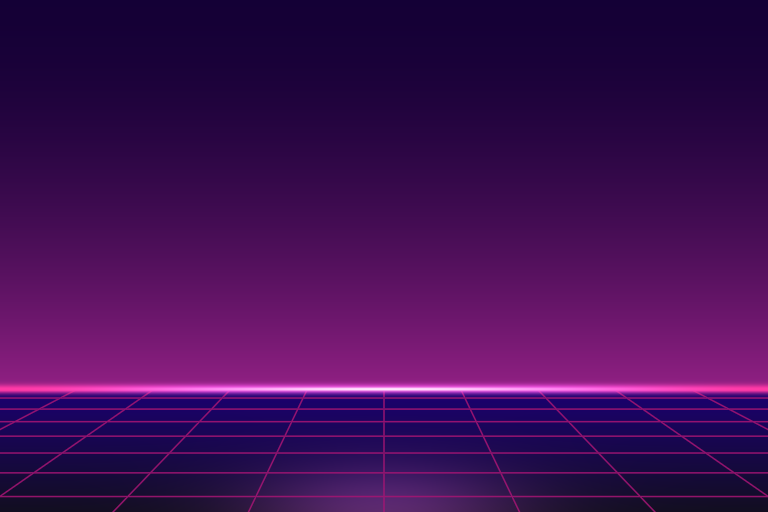
A WebGL 2 fragment shader for this background:

```glsl
#version 300 es
precision highp float;
// Neon synthwave horizon: violet dusk sky, glowing beam and perspective grid floor.

uniform vec2 u_resolution;
out vec4 fragColor;

// Layout, in units of canvas height
const float HORIZON = 0.240;       // centre of the beam
const float FLOOR_TOP = 0.236;     // upper edge of the floor
const float VANISH_Y = 0.5527;     // vanishing point of the grid
const float COLUMN_STEP = 0.4788;  // column spacing per unit of drop
const float ROW_STEP = 0.1859;     // row spacing in reciprocal drop
const float ROW_SHIFT = 0.295;
const float LINE_WIDTH = 0.0030;
const float BEAM_WIDTH = 0.0088;
const vec2 POOL_RADIUS = vec2(0.27, 0.095);

// Colours
const vec3 SKY_TOP = vec3(0.080, 0.000, 0.210);
const vec3 SKY_LOW = vec3(0.570, 0.125, 0.515);
const vec3 FLOOR_FAR = vec3(0.105, 0.000, 0.440);
const vec3 FLOOR_NEAR = vec3(0.070, 0.055, 0.125);
const vec3 POOL = vec3(0.290, 0.110, 0.300);
const vec3 GRID = vec3(0.640, 0.080, 0.450);
const vec3 BEAM_EDGE = vec3(1.000, 0.220, 0.650);
const vec3 BEAM_MID = vec3(1.000, 0.330, 0.940);
const vec3 BEAM_CORE = vec3(1.000, 0.930, 1.000);

vec3 skyColor(float y) {
    float t = clamp((1.0 - y) / (1.0 - HORIZON), 0.0, 1.0);
    return mix(SKY_TOP, SKY_LOW, pow(t, 1.75));
}

// Antialiased line through each integer of a coordinate with a known slope
float gridLine(float coord, float slope, float pixel) {
    float dist = abs(fract(coord + 0.5) - 0.5) / slope;
    return clamp((0.5 * LINE_WIDTH - dist) / pixel + 0.5, 0.0, 1.0);
}

vec3 floorColor(vec2 p, float pixel) {
    vec3 color = mix(FLOOR_NEAR, FLOOR_FAR, clamp(p.y / FLOOR_TOP, 0.0, 1.0));

    // Pool of light at the front
    vec2 q = p / POOL_RADIUS;
    color += POOL * exp(-dot(q, q));

    // Columns meet at the vanishing point, rows crowd towards it
    float drop = VANISH_Y - p.y;
    float columnScale = 1.0 / (drop * COLUMN_STEP);
    float columnSlope = columnScale * length(vec2(1.0, p.x / drop));
    float rowCoord = 1.0 / (drop * ROW_STEP);
    float columns = gridLine(p.x * columnScale, columnSlope, pixel);
    float rows = gridLine(rowCoord - ROW_SHIFT, rowCoord / drop, pixel);
    return mix(color, GRID, 0.88 * max(columns, rows));
}

vec3 addBeam(vec3 color, vec2 p, float halfWidth) {
    float dy = (p.y - HORIZON) / BEAM_WIDTH;
    float across = abs(p.x) / halfWidth;

    // Pink ends, magenta shoulders and a white-hot centre
    vec3 tint = mix(BEAM_MID, BEAM_EDGE, smoothstep(0.35, 1.0, across));
    float core = exp(-6.0 * dy * dy) * exp(-5.0 * across * across);
    tint = mix(tint, BEAM_CORE, core);
    return mix(color, tint, exp(-dy * dy));
}

void main() {
    float pixel = 1.0 / u_resolution.y;
    float halfWidth = 0.5 * u_resolution.x * pixel;
    vec2 p = gl_FragCoord.xy * pixel - vec2(halfWidth, 0.0);

    vec3 color = skyColor(p.y);
    if (p.y < FLOOR_TOP + pixel) {
        float cover = clamp((FLOOR_TOP - p.y) / pixel + 0.5, 0.0, 1.0);
        color = mix(color, floorColor(p, pixel), cover);
    }
    color = addBeam(color, p, halfWidth);
    fragColor = vec4(clamp(color, 0.0, 1.0), 1.0);
}
```
